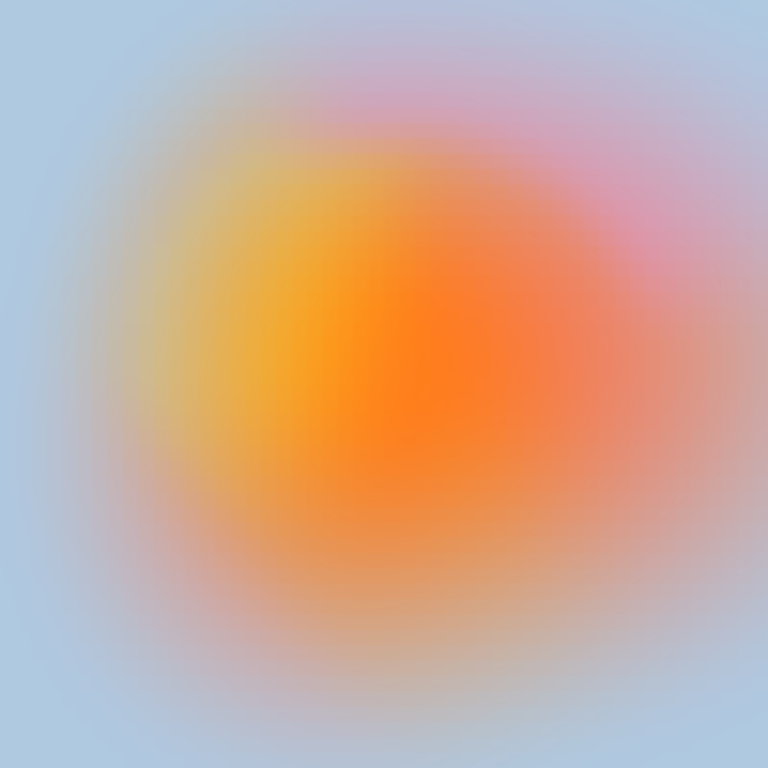
Write a WebGL 2 fragment shader that draws this background.

```glsl
#version 300 es
precision highp float;
// A soft amber, orange and coral glow with pink fringes and a faint square grain on pale blue.

#define CENTER vec2(0.534, 0.518)
#define SKY vec3(0.685, 0.787, 0.882)
#define ORANGE vec3(1.0, 0.49, 0.11)
#define AMBER vec3(0.99, 0.65, 0.09)
#define CORAL vec3(1.0, 0.44, 0.26)
#define PINK vec3(1.0, 0.44, 0.51)
#define MEAN_RADIUS 0.633
#define GRAIN_CELLS 50.0
#define GRAIN_STRENGTH 0.55

uniform vec2 u_resolution;
out vec4 outColor;

// Gathers positions toward cell centers, so gradients climb in faint soft steps.
vec2 stepped(vec2 uv) {
    vec2 grid = uv * GRAIN_CELLS + 0.5;
    vec2 stairs = floor(grid) + smoothstep(0.35, 0.65, fract(grid));
    return mix(uv, (stairs - 0.5) / GRAIN_CELLS, GRAIN_STRENGTH);
}

// Opacity of the glow: full in the core, fading to a lopsided outer rim.
float glowAmount(vec2 q) {
    float angle = atan(q.y, q.x);
    float rim = MEAN_RADIUS + 0.08 * cos(angle) - 0.02 * sin(angle)
              + 0.0425 * cos(2.0 * angle) + 0.021 * sin(2.0 * angle)
              + 0.04 * cos(3.0 * angle);
    float core = 0.04 - 0.025 * cos(angle) + 0.015 * sin(angle);
    return 1.0 - smoothstep(core, rim, length(q));
}

// Hue of the glow, shifting with the direction from its center.
vec3 glowColor(vec2 q) {
    float radius = length(q);
    vec2 direction = q / max(radius, 0.0001);

    // Amber fills a disc on the left and thins out past its edge.
    float discEdge = smoothstep(0.24, 0.33, distance(q, vec2(-0.085, 0.039)));
    float amber = smoothstep(-0.04, 0.2, dot(q, vec2(-0.95, 0.2)))
                * smoothstep(-0.3, 0.02, q.y) * (1.0 - 0.6 * discEdge);
    float coral = smoothstep(0.0, 0.3, q.x + 0.3 * q.y);

    // Pink arcs follow the outer part of the glow.
    float upperFringe = smoothstep(0.25, 0.36, radius)
                      * smoothstep(0.45, 0.87, dot(direction, vec2(0.42, 0.9)));
    float lowerFringe = 0.45 * smoothstep(0.26, 0.42, dot(q, vec2(-0.75, -0.66)));

    vec3 color = mix(ORANGE, AMBER, amber);
    color = mix(color, CORAL, coral);
    return mix(color, PINK, max(upperFringe, lowerFringe));
}

void main() {
    vec2 q = stepped(gl_FragCoord.xy / u_resolution) - CENTER;
    outColor = vec4(mix(SKY, glowColor(q), glowAmount(q)), 1.0);
}
```
